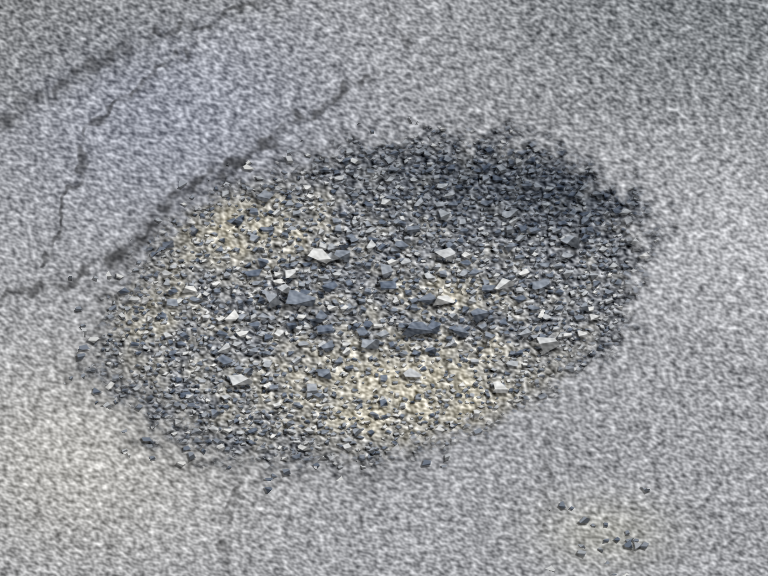
Reproduce this texture procedurally as a WebGL 2 fragment shader.

```glsl
#version 300 es
precision highp float;
// Weathered asphalt with a shallow pothole full of broken stone, grit and sand.
uniform vec2 u_resolution;
out vec4 fragColor;

vec2 hash2(vec2 p) {
  vec3 q = fract(p.xyx * vec3(.1031, .1030, .0973));
  q += dot(q, q.yzx + 33.33);
  return fract((q.xx + q.yz) * q.zy);
}

vec2 direction(float a) { return vec2(cos(a), sin(a)); }

float gradientAt(vec2 cell, vec2 f) {
  return dot(direction(6.2832 * hash2(cell + 71.).x), f);
}

float noise(vec2 p) {
  vec2 i = floor(p), f = p - i, o = vec2(1, 0);
  vec2 u = f * f * f * (f * (f * 6. - 15.) + 10.);
  return 1.4 * mix(mix(gradientAt(i, f), gradientAt(i + o, f - o), u.x),
                   mix(gradientAt(i + o.yx, f - o.yx), gradientAt(i + 1., f - 1.), u.x), u.y);
}

// Soft elliptical spot, 1 at its centre
float spot(vec2 p, vec2 centre, vec2 size) {
  vec2 d = (p - centre) / size;
  return exp(-dot(d, d));
}

float crack(vec2 p, vec2 a, vec2 b, float width) {
  vec2 ab = b - a;
  float t = clamp(dot(p - a, ab) / dot(ab, ab), 0., 1.);
  return smoothstep(width, width * .1, length(p - a - ab * t));
}

// Irregular five-sided outline
float chipDistance(vec2 d, float radius, vec2 seed) {
  float dist = -1.;
  for (int k = 0; k < 5; k++) {
    float a = 6.2832 * seed.x + float(k) * 1.2566 + .45 * sin(float(k) * 7. + seed.y * 40.);
    dist = max(dist, dot(d, direction(a)) - radius * (.8 + .25 * sin(float(k) * 4. + seed.x * 50.)));
  }
  return dist;
}

// A chip with a cast shadow, a lit top and a dark lower face
void paintChip(inout vec3 col, vec2 d, float radius, vec2 seed, float tone, float pixel) {
  float shade = chipDistance(d + radius * vec2(.3, .5), radius, seed);
  col *= 1. - .45 * smoothstep(radius * .35, -radius * .1, shade);
  float top = dot(d, direction(1.1 + 1.4 * seed.y)) + radius * (.55 - .6 * seed.x);
  vec3 stone = mix(vec3(.35, .385, .44), vec3(.80, .80, .79), tone);
  stone *= mix(.62, 1.1, smoothstep(-pixel, pixel, top));
  col = mix(col, stone, smoothstep(pixel, -pixel, chipDistance(d, radius, seed)));
}

// Jittered grid of chips, painted from back to front
void scatterChips(inout vec3 col, vec2 p, float scale, float density) {
  vec2 q = p * scale * vec2(1, 1.35), cell = floor(q);
  for (int j = 1; j >= -1; j--)
    for (int i = -1; i <= 1; i++) {
      vec2 id = cell + vec2(i, j);
      vec2 place = hash2(id + scale), seed = hash2(id + scale + 57.);
      if (hash2(id + 19.).x > density) continue;
      float tone = pow(fract(place.x * 7. + seed.y * 5.), 1.4);
      paintChip(col, q - id - .15 - .7 * place, .2 + .27 * place.y, seed, tone, .9 * scale / u_resolution.y);
    }
}

void main() {
  vec2 p = gl_FragCoord.xy / u_resolution.y;
  float broad = noise(p * 7.), patches = noise(p * 24.), rough = noise(p * 55.);
  float grain = noise(p.yx * vec2(118, 83) + p * 17.) + noise(p * vec2(147, 191) + p.yx * 23.);

  // Road surface: broad light and dark areas
  vec3 col = vec3(.625, .63, .645) + .025 * broad + .04 * patches;
  col += vec3(.09, .08, .05) * spot(p, vec2(.13, .2), vec2(.3, .2));
  col += .08 * spot(p, vec2(1.27, .59), vec2(.18, .16));
  col -= vec3(.13, .12, .12) * spot(p, vec2(1.25, 1.), vec2(.4, .22));
  col -= vec3(.04, .03, .0) * spot(p, vec2(.3, .8), vec2(.3, .2));
  float corner = smoothstep(-.06, .06, p.y - .8 - .42 * p.x + .05 * patches);
  col -= vec3(.06, .06, .07) * corner;
  col += .19 * grain + .10 * rough;

  // Cracks and the worn step on the upper left
  vec2 w = p + .016 * vec2(patches, noise(p * 21. + 40.)) + .012 * vec2(rough, noise(p * 61. + 8.));
  float cracks = .8 * crack(w, vec2(.66, .88), vec2(.47, .76), .013);
  cracks = max(cracks, crack(w, vec2(.47, .76), vec2(.34, .68), .018));
  cracks = max(cracks, crack(w, vec2(.34, .68), vec2(.19, .54), .022));
  cracks = max(cracks, .8 * crack(w, vec2(.19, .54), vec2(0, .475), .013));
  cracks = max(cracks, .8 * crack(w, vec2(.35, .93), vec2(.16, .785), .009));
  cracks = max(cracks, .8 * crack(w, vec2(.16, .785), vec2(.075, .53), .009));
  cracks = max(cracks, .7 * crack(w, vec2(.47, 1.), vec2(.23, .92), .012));
  cracks = max(cracks, .7 * crack(w, vec2(.23, .92), vec2(0, .79), .024));
  cracks = max(cracks, .5 * crack(w, vec2(.65, 1.), vec2(.71, .92), .008));
  cracks = max(cracks, .6 * crack(w, vec2(.42, .17), vec2(.38, 0), .011));
  cracks = max(cracks, .4 * crack(w, vec2(.955, .26), vec2(.945, .07), .01));
  float broken = smoothstep(-.35, .3, noise(p * 33. + 5.) + .5 * rough);
  col *= 1. - cracks * (.12 + .38 * broken);

  // Pothole outline: a tilted ellipse with a ragged rim
  vec2 d = p - vec2(.66, .48);
  vec2 e = vec2(dot(d, vec2(.976, .218)), dot(d, vec2(-.218, .976))) / vec2(.47, .265);
  float rim = length(e) + .07 * broad + .08 * patches + .08 * rough;
  float inside = smoothstep(1.1, .9, rim);
  col *= 1. - .12 * smoothstep(1.25, 1., rim) * smoothstep(.35, -.4, e.x);

  // Sandy floor, then chips from small to large
  float sand = spot(p, vec2(.70, .32), vec2(.27, .11)) + .7 * spot(p, vec2(.78, .5), vec2(.09, .04))
             + .8 * spot(p, vec2(.42, .6), vec2(.16, .08)) + .6 * spot(p, vec2(.24, .46), vec2(.1, .1));
  sand = clamp(sand + .4 * patches + .2 * rough, 0., 1.);
  vec3 pit = mix(vec3(.46, .47, .49), vec3(.69, .67, .61), sand) + .2 * grain + .1 * rough;
  float core = spot(p, vec2(.62, .48), vec2(.28, .13));
  scatterChips(pit, p, 82., .8 - .35 * sand);
  scatterChips(pit, p, 49., .6 - .4 * sand);
  scatterChips(pit, p, 29., .6 * core);
  vec2 flatten = vec2(1, 1.6);
  float pixel = .9 / u_resolution.y;
  paintChip(pit, (p - vec2(.52, .48)) * flatten, .026, vec2(.3, .6), .2, pixel);
  paintChip(pit, (p - vec2(.73, .43)) * flatten, .022, vec2(.7, .2), .1, pixel);
  paintChip(pit, (p - vec2(.556, .556)) * flatten, .022, vec2(.1, .4), .9, pixel);
  paintChip(pit, (p - vec2(.417, .34)) * flatten, .021, vec2(.5, .8), .8, pixel);
  paintChip(pit, (p - vec2(.95, .406)) * flatten, .021, vec2(.8, .5), .8, pixel);

  // Shadow below the far wall
  float shadow = spot(p, vec2(.98, .67), vec2(.21, .08)) + .5 * spot(p, vec2(.72, .7), vec2(.16, .05));
  pit *= mix(vec3(1.06), vec3(.66, .69, .73), min(shadow, 1.));
  pit *= 1. - .12 * smoothstep(.82, 1., rim);
  col = mix(col, pit + .09 * grain, inside);

  // Loose chips around the rim and at the lower right
  float spill = .4 * smoothstep(1.25, 1., rim) * (1. - inside) * smoothstep(.5, -.3, e.x);
  float debris = spot(p, vec2(1.05, .075), vec2(.11, .06));
  col += vec3(.05, .045, .01) * debris;
  scatterChips(col, p, 52., spill + .35 * debris - .03);
  fragColor = vec4(clamp(col, 0., 1.), 1);
}
```
